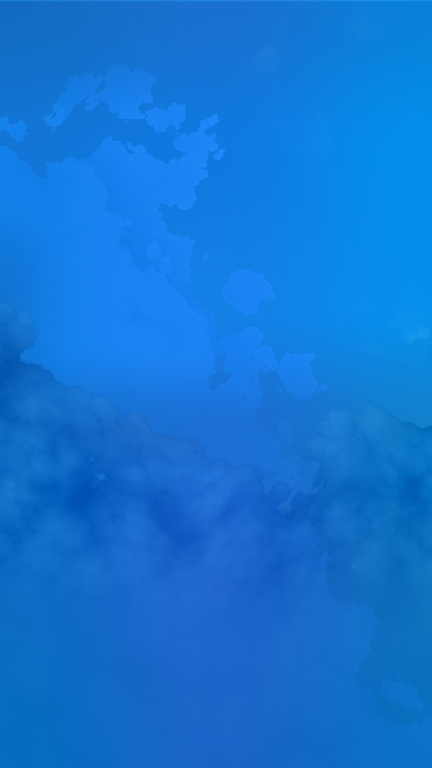
Write a WebGL 1 fragment shader that draws this texture.

```glsl
precision highp float;
// Blue sky with a bright diagonal cumulus above a dim, hazy cloud bank.
uniform vec2 u_resolution;

vec2 hash2(vec2 p) {
  p = vec2(dot(p, vec2(127.1, 311.7)), dot(p, vec2(269.5, 183.3)));
  return fract(sin(p) * 43758.55);
}

// Smooth cellular noise, roughly centred on zero and positive inside puffs
float puffs(vec2 p) {
  vec2 cell = floor(p), f = fract(p);
  float sum = 0.0;
  for (int j = -1; j <= 1; j++)
    for (int i = -1; i <= 1; i++) {
      vec2 o = vec2(float(i), float(j));
      vec2 r = o + hash2(cell + o) - f;
      sum += exp(-12.0 * dot(r, r));
    }
  return 4.0 * (0.13 + log(sum + 0.0005) / 12.0);
}

float billow(vec2 p) {
  float sum = 0.0, gain = 0.5;
  p += 0.15 * sin(p.yx * 2.3 + vec2(0.4, 1.7));
  for (int i = 0; i < 5; i++) {
    sum += gain * puffs(p);
    p = mat2(1.7, 1.2, -1.2, 1.7) * p + 5.3;
    gain *= 0.52;
  }
  return sum;
}

float smoothUnion(float a, float b) {
  float h = max(0.025 - abs(a - b), 0.0);
  return min(a, b) - h * h * 10.0;
}

float disc(vec2 p, float x, float y, float r) {
  return length(p - vec2(x, y)) - r;
}

float glow(vec2 p, vec2 centre, vec2 size) {
  vec2 q = (p - centre) / size;
  return exp(-dot(q, q));
}

// Distance to the bright cloud: a slanted body with heads along its edge
float cumulus(vec2 p) {
  float d = max((p.x - 0.17 - 0.5 * (p.y - 0.18)) * 0.9, 0.175 - p.y);
  d = smoothUnion(d, disc(p, 0.04, 0.215, 0.058));
  d = smoothUnion(d, disc(p, 0.10, 0.120, 0.028));
  d = smoothUnion(d, disc(p, 0.15, 0.125, 0.046));
  d = smoothUnion(d, disc(p, 0.226, 0.180, 0.050));
  d = smoothUnion(d, disc(p, 0.221, 0.235, 0.048));
  d = smoothUnion(d, disc(p, 0.27, 0.338, 0.038));
  d = smoothUnion(d, disc(p, 0.312, 0.380, 0.053));
  d = smoothUnion(d, disc(p, 0.30, 0.450, 0.058));
  return smoothUnion(d, disc(p, 0.375, 0.490, 0.040));
}

vec3 row(vec3 left, vec3 middle, vec3 right, float x) {
  return mix(mix(left, middle, smoothstep(0.0, 0.5, x)), right, smoothstep(0.5, 1.0, x));
}

vec3 skyColor(float x, float y) {
  vec3 c = row(vec3(0.07, 0.42, 0.75), vec3(0.10, 0.44, 0.81), vec3(0.03, 0.50, 0.85), x);
  c = mix(c, row(vec3(0.07, 0.46, 0.84), vec3(0.06, 0.475, 0.88), vec3(0.01, 0.56, 0.92), x), smoothstep(0.0, 0.2, y));
  c = mix(c, row(vec3(0.06, 0.46, 0.82), vec3(0.08, 0.50, 0.90), vec3(0.02, 0.56, 0.92), x), smoothstep(0.2, 0.4, y));
  c = mix(c, row(vec3(0.07, 0.43, 0.76), vec3(0.11, 0.42, 0.81), vec3(0.07, 0.50, 0.80), x), smoothstep(0.4, 0.56, y));
  c = mix(c, row(vec3(0.05, 0.42, 0.75), vec3(0.13, 0.38, 0.77), vec3(0.06, 0.45, 0.75), x), smoothstep(0.56, 0.76, y));
  return mix(c, row(vec3(0.0, 0.42, 0.72), vec3(0.10, 0.37, 0.74), vec3(0.02, 0.43, 0.74), x), smoothstep(0.76, 1.0, y));
}

void main() {
  // Height units, with y running down from the top
  vec2 p = gl_FragCoord.xy / u_resolution.y;
  p.y = 1.0 - p.y;
  float x = gl_FragCoord.x / u_resolution.x;
  float coarse = billow(p * 8.0 + 2.0);
  float fine = billow(p * 17.0);
  vec3 color = skyColor(x, p.y);

  // Faint veils and thin wisps in the open sky
  float veil = glow(p, vec2(0.48, 0.16), vec2(0.08, 0.06)) + glow(p, vec2(0.50, 0.44), vec2(0.06, 0.04))
    + 0.8 * glow(p, vec2(0.36, 0.05), vec2(0.16, 0.05));
  color += vec3(0.035, 0.025, 0.015) * veil * smoothstep(-0.15, 0.25, coarse);
  float wisps = glow(p, vec2(0.425, 0.339), vec2(0.022, 0.003)) + glow(p, vec2(0.51, 0.342), vec2(0.016, 0.003));
  color += 0.04 * wisps * smoothstep(-0.2, 0.2, fine);

  // Bright cumulus with a soft rim and an inner fold
  float d = cumulus(p) - 0.055 * fine;
  float fade = smoothstep(0.05, 0.17, p.y) * (1.0 - smoothstep(0.44, 0.56, p.y));
  float inside = (1.0 - smoothstep(-0.003, 0.003, d)) * mix(0.35, 1.0, fade);
  vec3 lit = mix(vec3(0.07, 0.50, 0.91), vec3(0.11, 0.515, 0.955), smoothstep(0.0, 0.2, p.x));
  lit *= 1.0 - 0.09 * smoothstep(0.10, 0.0, p.x) * smoothstep(0.25, 0.38, p.y);
  lit += 0.02 * exp(d * 90.0) + 0.025 * fine * exp(d * 15.0);
  float fold = p.x - 0.11 - 0.72 * (p.y - 0.2) - 0.04 * fine;
  lit -= vec3(0.02, 0.025, 0.03) * smoothstep(-0.002, 0.004, fold) * exp(-max(fold, 0.0) * 25.0);
  color = mix(color, lit, inside * mix(0.5, 1.0, fade));

  // Low bank, sagging in the middle and dissolving downwards
  float top = 0.555 - 2.0 * (p.x - 0.31) * (p.x - 0.31);
  float depth = p.y - top + 0.09 * coarse + 0.04 * fine;
  float bank = smoothstep(-0.004, 0.022, depth) * (1.0 - smoothstep(0.62, 0.84, p.y));
  float shade = glow(p, vec2(0.02, 0.47), vec2(0.09, 0.06)) + 0.6 * glow(p, vec2(0.56, 0.48), vec2(0.07, 0.05))
    + 0.6 * glow(p, vec2(0.23, 0.56), vec2(0.12, 0.035));
  color -= bank * shade * vec3(0.015, 0.065, 0.095);
  color += bank * vec3(0.075, 0.085, 0.065) * (coarse + 0.6 * fine);
  color += bank * vec3(0.03, 0.025, 0.01) * exp(-abs(depth - 0.03) * 35.0);

  // Low haze, and a bright line along the upper border
  color += 0.012 * coarse * smoothstep(0.65, 0.8, p.y);
  color += vec3(0.04, 0.08, 0.10) * (1.0 - smoothstep(0.0, 0.003, p.y));
  gl_FragColor = vec4(clamp(color, 0.0, 1.0), 1.0);
}
```
